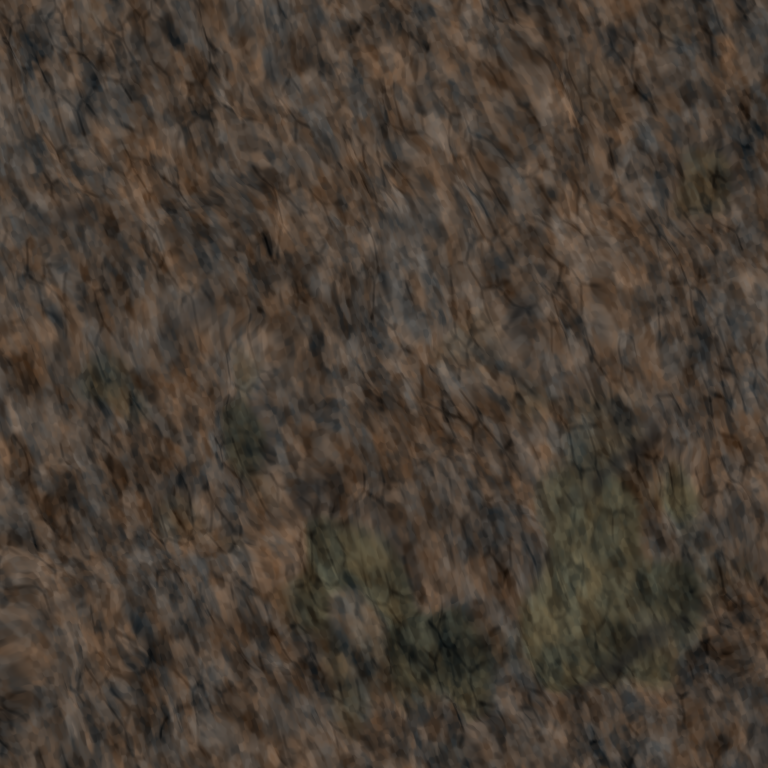
Reproduce this texture procedurally as a three.js fragment shader.

```glsl
// Weathered brown fibrous ground: steep leaning grain, fine cracks and dark
// diagonal folds. Soft cellular noise at several scales gives tone and tint,
// cell borders give the cracks, scattered tapered strokes give the folds.

varying vec2 vUv;

const vec3 EARTH = vec3(0.291, 0.249, 0.213);
const vec3 WARM_SHIFT = vec3(0.030, -0.002, -0.026);
const vec3 SHADOW = vec3(0.125, 0.122, 0.122);
const vec3 MOSS = vec3(0.19, 0.21, 0.14);

const float GRAIN_LEAN = 0.36;            // radians left of vertical
const float FOLD_ANGLE = 0.62;            // radians above horizontal
const vec2 SPECK_FREQ = vec2(180.0, 115.0);
const vec2 FIBRE_FREQ = vec2(105.0, 44.0);
const vec2 CLUMP_FREQ = vec2(46.0, 24.0);
const vec2 PATCH_FREQ = vec2(17.0, 12.0);
const vec2 BROAD_FREQ = vec2(4.5, 4.0);
const vec2 CRACK_FREQ = vec2(42.0, 19.0);
const vec2 FOLD_FREQ = vec2(3.0, 4.6);
const float CRACK_DEPTH = 0.24;
const float FOLD_DEPTH = 0.62;
const float FOLD_WIDTH = 0.014;
const float FOLD_CHANCE = 0.7;

vec3 hash3(vec2 cell) {
  vec3 h = fract(vec3(cell.xyx) * vec3(0.1031, 0.1030, 0.0973));
  h += dot(h, h.yxz + 33.33);
  return fract((h.xxy + h.yzz) * h.zyx);
}

vec2 rotate(vec2 p, float angle) {
  float c = cos(angle), s = sin(angle);
  return vec2(c * p.x + s * p.y, c * p.y - s * p.x);
}

// Three independent soft cellular fields, each from -1 to 1
vec3 softCells(vec2 p) {
  vec2 cell = floor(p), f = p - cell;
  vec3 sum = vec3(0.0);
  float total = 0.0;
  for (int y = -1; y <= 1; y++) {
    for (int x = -1; x <= 1; x++) {
      vec2 o = vec2(float(x), float(y));
      vec2 d = o + 0.15 + 0.7 * hash3(cell + o + 71.0).xy - f;
      float w = exp(-7.0 * dot(d, d));
      sum += w * hash3(cell + o);
      total += w;
    }
  }
  return 2.0 * sum / total - 1.0;
}

// Thin dark lines along cell borders
float cracks(vec2 p) {
  vec2 cell = floor(p), f = p - cell;
  float near = 9.0, second = 9.0;
  for (int y = -1; y <= 1; y++) {
    for (int x = -1; x <= 1; x++) {
      vec2 o = vec2(float(x), float(y));
      float d = length(o + hash3(cell + o + 19.0).xy - f);
      second = min(second, max(near, d));
      near = min(near, d);
    }
  }
  return 1.0 - smoothstep(0.0, 0.22, second - near);
}

// Sparse tapered strokes, one at most in each cell
float folds(vec2 p) {
  vec2 cell = floor(p * FOLD_FREQ);
  float shade = 0.0;
  for (int y = -1; y <= 1; y++) {
    for (int x = -1; x <= 1; x++) {
      vec2 id = cell + vec2(float(x), float(y));
      vec3 h = hash3(id + 7.0), k = hash3(id + 43.0);
      vec2 d = p - (id + 0.2 + 0.6 * h.xy) / FOLD_FREQ;
      float halfLength = mix(0.05, 0.14, k.x);
      float taper = 1.0 - smoothstep(0.2, 1.0, abs(d.x) / halfLength);
      float across = d.y / (FOLD_WIDTH * mix(0.7, 1.3, k.y));
      float stroke = taper * exp(-across * across) * mix(0.5, 1.0, k.z);
      shade = max(shade, stroke * step(h.z, FOLD_CHANCE));
    }
  }
  return shade;
}

void main() {
  // Layers share a leaning, gently bent grain direction
  vec3 broad = softCells(vUv * BROAD_FREQ + 5.0);
  vec3 blotch = softCells(rotate(vUv, GRAIN_LEAN) * PATCH_FREQ + 31.0);
  vec2 grain = rotate(vUv, GRAIN_LEAN) + 0.018 * broad.yz + 0.006 * blotch.yz;
  vec3 clump = softCells(grain * CLUMP_FREQ + 57.0);
  vec3 fibre = softCells(grain * FIBRE_FREQ + 83.0);
  vec3 speck = softCells(grain * SPECK_FREQ + 111.0);

  // Tone: relative lightness of the layers and cracks
  float tone = 0.08 * broad.x + 0.16 * blotch.x + 0.22 * clump.x
             + 0.25 * fibre.x + 0.13 * speck.x;
  float crackMask = smoothstep(-0.2, 0.6, clump.y + 0.5 * blotch.y);
  tone -= CRACK_DEPTH * crackMask * cracks(grain * CRACK_FREQ + 3.0);

  // Tint: warm and cool flecks over the earth colour
  float warmth = 0.4 * blotch.z + 0.6 * clump.z + 0.5 * fibre.z + 0.3 * speck.z;
  vec3 color = EARTH * (1.0 + tone) + WARM_SHIFT * warmth;
  float moss = smoothstep(0.55, 1.1, broad.z + 0.5 * blotch.y);
  color = mix(color, MOSS * (1.0 + tone), 0.45 * moss);

  // Ragged diagonal folds fall into cool shadow
  vec2 foldPoint = rotate(vUv, FOLD_ANGLE) + 0.015 * blotch.xy + 0.006 * clump.xz;
  float fold = folds(foldPoint) * (0.85 + 0.4 * clump.y);
  color = mix(color, SHADOW, FOLD_DEPTH * clamp(fold, 0.0, 1.0));

  gl_FragColor = vec4(clamp(color, 0.0, 1.0), 1.0);
}
```
